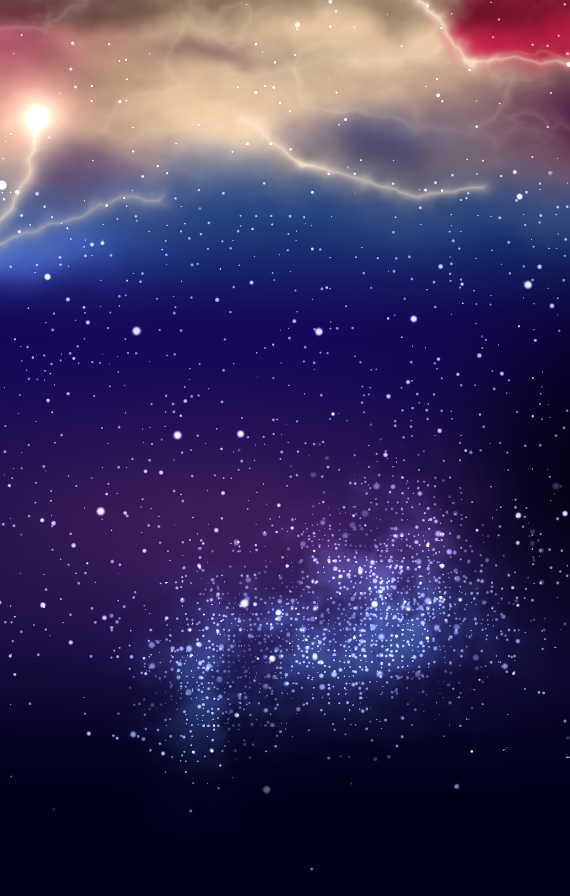
This background is drawn by a WebGL 1 fragment shader. Its source:

```glsl
precision highp float;
uniform vec2 u_resolution;

const vec3 CREAM = vec3(0.88, 0.75, 0.60);
const vec3 PALE = vec3(1.0, 0.91, 0.80);
const vec3 ROSE = vec3(0.68, 0.33, 0.40);
const vec3 CRIMSON = vec3(0.73, 0.11, 0.25);
const vec3 MAROON = vec3(0.27, 0.08, 0.24);
const vec3 SLATE = vec3(0.26, 0.26, 0.40);
const vec3 STEEL = vec3(0.32, 0.41, 0.60);

float hash(vec2 p) {
  vec3 q = fract(vec3(p.xyx) * 0.1031);
  q += dot(q, q.yzx + 33.33);
  return fract((q.x + q.y) * q.z);
}

float noise(vec2 p) {
  vec2 i = floor(p), f = fract(p);
  f = f * f * (3.0 - 2.0 * f);
  return mix(mix(hash(i), hash(i + vec2(1, 0)), f.x),
             mix(hash(i + vec2(0, 1)), hash(i + vec2(1, 1)), f.x), f.y);
}

float fbm(vec2 p) {
  float sum = 0.0, gain = 0.52;
  for (int i = 0; i < 5; i++) {
    sum += gain * noise(p);
    p = mat2(1.6, 1.2, -1.2, 1.6) * p + 7.3;
    gain *= 0.5;
  }
  return sum;
}

float blob(vec2 p, vec2 center, vec2 radius) {
  vec2 d = (p - center) / radius;
  return exp(-dot(d, d));
}

float strand(vec2 p, vec2 a, vec2 b, float width) {
  vec2 ab = b - a;
  float t = clamp(dot(p - a, ab) / dot(ab, ab), 0.0, 1.0);
  return exp(-length((p - a - ab * t) * vec2(0.64, 1.0)) / width);
}

// One jittered star per occupied grid cell
float stars(vec2 p, float cells, float radius, float density) {
  vec2 id = floor(p * cells);
  float seed = hash(id + cells);
  vec2 jitter = 0.25 + 0.5 * vec2(hash(id + 17.0), hash(id + 41.0));
  float size = radius * (0.5 + hash(id + 73.0));
  float d = length(p - (id + jitter) / cells);
  return step(seed, density) * (1.0 - smoothstep(size * 0.4, size * 1.4, d));
}

vec3 skyColor(vec2 uv) {
  vec3 c = mix(vec3(0.0, 0.0, 0.10), vec3(0.09, 0.05, 0.27), smoothstep(0.10, 0.33, uv.y));
  c = mix(c, vec3(0.08, 0.03, 0.35), smoothstep(0.38, 0.62, uv.y));
  c = mix(c, vec3(0.10, 0.22, 0.47), smoothstep(0.62, 0.77, uv.y));
  c = mix(c, vec3(0.25, 0.12, 0.36), 0.85 * blob(uv, vec2(0.36, 0.415), vec2(0.48, 0.12)));
  c = mix(c, vec3(0.0, 0.0, 0.06), 0.95 * blob(uv, vec2(1.06, 0.46), vec2(0.25, 0.20)));
  return c;
}

vec3 nebulaColor(vec2 w, float grain) {
  vec3 c = mix(STEEL, CREAM, smoothstep(0.755, 0.86, w.y));
  c = mix(c, ROSE, blob(w, vec2(0.0, 0.97), vec2(0.19, 0.11)));
  c = mix(c, MAROON, blob(w, vec2(1.06, 0.865), vec2(0.25, 0.075)));
  c = mix(c, CRIMSON, smoothstep(0.25, 0.65, blob(w, vec2(0.93, 0.985), vec2(0.18, 0.07))));
  c = mix(c, SLATE, 0.95 * blob(w, vec2(0.69, 0.845), vec2(0.17, 0.045)));
  c = mix(c, vec3(0.39, 0.29, 0.42), 0.85 * blob(w, vec2(0.17, 0.80), vec2(0.12, 0.045)));
  c = mix(c, vec3(0.50, 0.37, 0.38), 0.75 * blob(w, vec2(0.40, 0.945), vec2(0.12, 0.02)));
  c *= 0.72 + 0.54 * grain;
  return c * (1.0 - 0.4 * smoothstep(0.96, 1.0, w.y));
}

// Bright folds that trace the cloud rims
float filaments(vec2 w) {
  float f = strand(w, vec2(0.44, 0.87), vec2(0.55, 0.81), 0.010);
  f += 0.8 * strand(w, vec2(0.55, 0.81), vec2(0.86, 0.78), 0.007);
  f += strand(w, vec2(0.0, 0.765), vec2(0.07, 0.85), 0.012);
  f += 0.6 * strand(w, vec2(0.0, 0.735), vec2(0.30, 0.775), 0.006);
  f += strand(w, vec2(0.74, 1.0), vec2(0.82, 0.935), 0.008);
  f += 0.8 * strand(w, vec2(0.82, 0.935), vec2(1.0, 0.925), 0.006);
  return f + 0.5 * strand(w, vec2(0.42, 0.92), vec2(0.75, 0.95), 0.014);
}

void main() {
  vec2 uv = gl_FragCoord.xy / u_resolution;
  vec2 p = uv * vec2(0.637, 1.0);
  float grain = fbm(p * vec2(8.0, 14.0) + 3.0);
  vec2 w = uv + vec2(0.16, 0.07) * (vec2(fbm(p * 9.0), fbm(p * 9.0 + 19.0)) - 0.5);

  // Sky and nebula
  vec3 color = skyColor(uv);
  float rim = 0.755 + 0.02 * smoothstep(0.0, 0.4, uv.x) - 0.02 * smoothstep(0.6, 1.0, uv.x);
  color = mix(color, nebulaColor(w, grain), smoothstep(rim - 0.07, rim + 0.06, w.y));
  color += STEEL * 0.5 * blob(w, vec2(0.03, 0.715), vec2(0.20, 0.035));
  float wisps = pow(1.0 - abs(2.0 * fbm(w * vec2(5.0, 11.0)) - 1.0), 9.0);
  float light = filaments(w) + 0.3 * wisps * smoothstep(0.80, 0.90, w.y);
  color = mix(color, PALE, clamp(0.72 * light, 0.0, 0.9));

  // Dust band
  float dust = blob(w, vec2(0.72, 0.34), vec2(0.15, 0.10));
  dust += 0.8 * blob(w, vec2(0.53, 0.29), vec2(0.20, 0.075));
  dust += 0.65 * blob(w, vec2(0.38, 0.23), vec2(0.09, 0.075));
  float clumps = smoothstep(0.3, 0.75, fbm(p * 22.0));
  vec3 haze = mix(vec3(0.20, 0.35, 0.48), vec3(0.40, 0.32, 0.52), smoothstep(0.31, 0.42, uv.y));
  color += haze * dust * (0.16 + 0.55 * clumps);
  float specks = 0.0;
  for (int i = 0; i < 4; i++) {
    float k = float(i);
    specks += stars(p + 0.13 * k, 170.0 - 38.0 * k, 0.0012 + 0.0006 * k, 0.65 * dust / (1.0 + k));
  }
  color += vec3(0.60, 0.65, 0.78) * specks * (0.3 + 0.6 * clumps);

  // Scattered stars
  float field = smoothstep(0.10, 0.35, uv.y) * (1.0 - 0.75 * smoothstep(0.74, 0.85, uv.y));
  float sparkle = 0.55 * stars(p, 110.0, 0.0012, 0.16 * field);
  sparkle += 0.8 * stars(p + 0.37, 48.0, 0.0018, 0.13 * field);
  sparkle += stars(p + 0.71, 19.0, 0.0032, 0.13 * field);
  color += vec3(0.85, 0.88, 1.0) * sparkle;

  // Leading star with its halo
  color += PALE * (blob(uv, vec2(0.065, 0.87), vec2(0.013, 0.008))
         + 0.35 * blob(uv, vec2(0.065, 0.87), vec2(0.05, 0.032)));
  gl_FragColor = vec4(clamp(color, 0.0, 1.0), 1.0);
}
```
